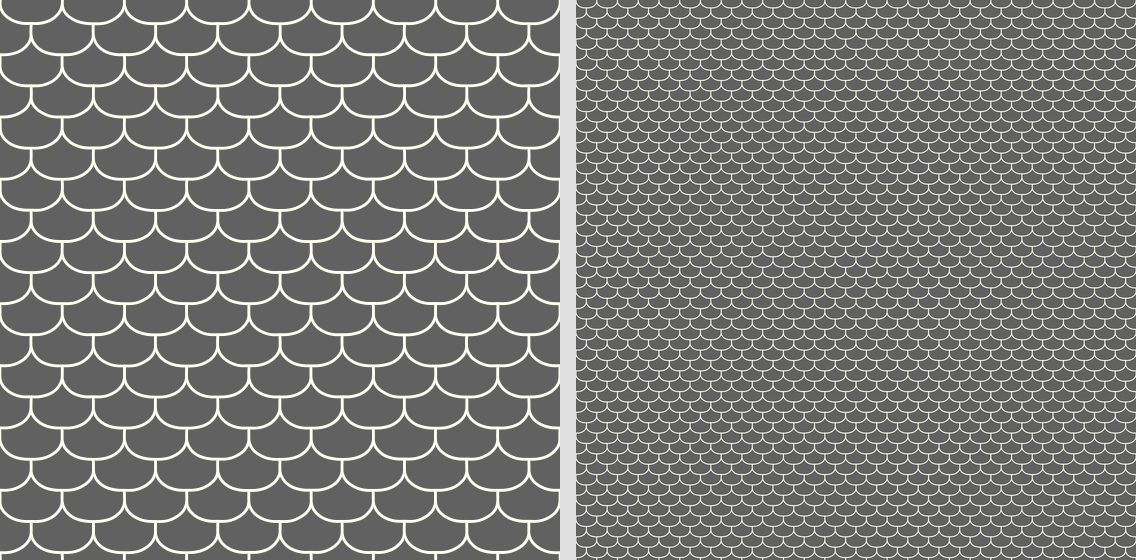
Left, the tile; right, the same tile 3 across and 3 down.
Reproduce this pattern procedurally as a WebGL 1 fragment shader.

```glsl
precision highp float;
// Fish-scale tiling: cream outlines on flat grey, alternate rows shifted by half a scale.
// Each scale is a U: straight sides joined by two quarter ellipses and a short flat base.
// Two interleaved lattices of U curves make the rows; wrapping noise roughens the strokes.

#define REPEATS 9.0          // scales across and row pairs down
#define LINE_WIDTH 0.046     // stroke width, in scale widths
#define ARC_HEIGHT 0.33      // height of the rounded lower part
#define FLAT_HALF 0.065      // half length of the flat base
#define BASE_Y 0.12          // height of the lowest base line
#define WOBBLE 0.007         // hand-cut unevenness of the strokes
#define WOBBLE_FREQ 6.0      // noise cells per scale, a whole number
#define GROUND vec3(0.38, 0.38, 0.38)
#define CREAM vec3(1.0, 1.0, 0.95)

uniform vec2 u_resolution;

float hash(vec2 cell) {
  return fract(sin(dot(cell, vec2(127.1, 311.7))) * 43758.5453);
}

// Value noise that wraps after a whole number of cells
float wrapNoise(vec2 p, float period) {
  vec2 i = floor(p);
  vec2 f = fract(p);
  f = f * f * (3.0 - 2.0 * f);
  vec2 lo = mod(i, period);
  vec2 hi = mod(i + 1.0, period);
  float bottom = mix(hash(lo), hash(vec2(hi.x, lo.y)), f.x);
  float top = mix(hash(vec2(lo.x, hi.y)), hash(hi), f.x);
  return mix(bottom, top, f.y);
}

// Distance to the nearest U curve; bases are centred on whole-number points
float scaleDistance(vec2 p) {
  float x = abs(fract(p.x + 0.5) - 0.5);
  float y = fract(p.y + 0.25) - 0.25;
  vec2 radii = vec2(0.5 - FLAT_HALF, ARC_HEIGHT);
  vec2 q = max(vec2(x - FLAT_HALF, ARC_HEIGHT - y), 1e-4);
  float k = length(q / radii);
  float d = k * (k - 1.0) / length(q / (radii * radii));
  // The sides stop at the base line of the row above
  return length(vec2(d, max(y - 0.5, 0.0)));
}

void main() {
  vec2 p = gl_FragCoord.xy / u_resolution * REPEATS;

  // Slight unevenness of the outline
  vec2 n = p * WOBBLE_FREQ;
  float period = REPEATS * WOBBLE_FREQ;
  vec2 shift = vec2(wrapNoise(n, period), wrapNoise(n + 17.0, period)) - 0.5;
  p += shift * WOBBLE;

  // Two lattices, half a scale apart in both directions
  p.y -= BASE_Y;
  float d = min(scaleDistance(p), scaleDistance(p - 0.5));
  d = min(d, scaleDistance(p + vec2(0.5, 0.5)));

  // Stroke with a one-pixel soft edge
  float pixel = REPEATS / min(u_resolution.x, u_resolution.y);
  float line = clamp((0.5 * LINE_WIDTH - d) / pixel + 0.5, 0.0, 1.0);

  gl_FragColor = vec4(mix(GROUND, CREAM, line), 1.0);
}
```
